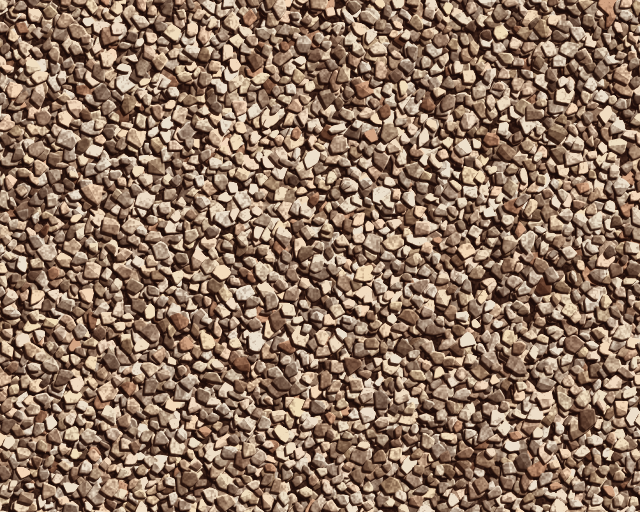
Write a WebGL 1 fragment shader that draws this texture.

```glsl
precision highp float;
// Sunlit bed of crushed cream, tan and brown gravel with hard shadows.

uniform vec2 u_resolution;

#define ROWS 35.0            // stone cells per canvas height
#define SHADOW_REACH 0.18    // shadow length in cells
#define SHADOW_TONE 0.12     // tone left inside a shadow
#define BEVEL 0.14           // width of the sloping stone rim
#define ROUNDING 26.0        // higher gives sharper corners
#define GRAIN 0.36           // strength of the surface speckle
#define UNEVENNESS 0.26      // strength of the broad light and dark patches
#define SUN vec3(0.46, 0.56, 0.69)
#define DARK vec3(0.10, 0.045, 0.035)
#define LIGHT vec3(0.94, 0.87, 0.78)

const float TAU = 6.2831853;

float hash(vec2 p) {
  vec3 q = fract(p.xyx * 0.1031);
  q += dot(q, q.yzx + 33.33);
  return fract((q.x + q.y) * q.z);
}

float noise(vec2 p) {
  vec2 cell = floor(p), f = fract(p);
  f = f * f * (3.0 - 2.0 * f);
  return mix(mix(hash(cell), hash(cell + vec2(1.0, 0.0)), f.x),
             mix(hash(cell + vec2(0.0, 1.0)), hash(cell + 1.0), f.x), f.y);
}

vec2 heading(float angle) {
  return vec2(cos(angle), sin(angle));
}

// Angular convex polygon: x = distance at p, y = distance at the shadow
// lookup point, zw = outward direction of the nearest side.
vec4 stoneShape(vec2 p, vec2 shadowP, vec2 id) {
  float size = hash(id + 3.7);
  float longR = mix(0.42, 0.74, size * size);
  float shortR = longR * mix(0.46, 0.86, hash(id + 8.3));
  float turn = TAU * hash(id + 12.9);
  vec2 sum = vec2(0.0), outward = vec2(0.0);
  for (int k = 0; k < 6; k++) {
    float side = float(k);
    float jitter = hash(id + 21.3 + side * 5.7) - 0.5;
    vec2 local = heading(TAU * (side + 0.8 * jitter) / 6.0);
    vec2 normal = vec2(local.x * cos(turn) - local.y * sin(turn),
                       local.x * sin(turn) + local.y * cos(turn));
    float reach = length(local * vec2(longR, shortR));
    reach *= mix(0.76, 1.08, hash(id + 61.1 + side * 3.3));
    vec2 w = exp(ROUNDING * (vec2(dot(p, normal), dot(shadowP, normal)) - reach));
    sum += w;
    outward += normal * w.x;
  }
  return vec4(log(sum) / ROUNDING, outward / sum.x);
}

// Tone of a stone face: two tilted top facets and a sloping rim.
float stoneTone(vec2 p, vec4 shape, vec2 id) {
  vec2 ridge = heading(TAU * hash(id + 91.7));
  float facet = smoothstep(-0.04, 0.04, dot(p, ridge) + 0.3 * (hash(id + 95.1) - 0.5));
  vec2 tiltA = heading(TAU * hash(id + 101.3)) * 0.3;
  vec2 tilt = mix(tiltA, tiltA * 0.4 + ridge * 0.36, facet);
  float rim = smoothstep(-BEVEL, 0.03, shape.x);
  vec3 normal = normalize(vec3(mix(tilt, shape.zw * 1.1, rim), 1.0));
  float lit = max(dot(normal, normalize(SUN)), 0.0);
  float albedo = mix(0.55, 1.23, pow(hash(id + 111.9), 0.7));
  return albedo * mix(0.13, 1.2, lit);
}

// Mostly neutral to pinkish or grey stone, with a few rusty pieces.
vec3 stoneTint(vec2 id) {
  vec3 warm = mix(vec3(1.03, 0.96, 0.92), vec3(1.01, 1.0, 0.92), hash(id + 121.1));
  vec3 tint = mix(warm, vec3(0.98, 1.01, 1.04), hash(id + 127.7));
  return mix(tint, vec3(0.88, 0.74, 0.66), step(0.965, hash(id + 133.3)));
}

void main() {
  vec2 p = gl_FragCoord.xy / u_resolution.y * ROWS;
  float pixel = ROWS / u_resolution.y;
  float speckle = 0.45 * noise(p * 3.1) + 0.55 * noise(p * 8.3 + 40.0) - 0.5;

  // Dark soil between the stones
  float tone = 0.12 + 0.3 * speckle;
  vec3 tint = vec3(1.0);

  // Three heaps of stones, painted from the bottom up
  for (int layer = 0; layer < 3; layer++) {
    float level = float(layer);
    vec2 axis = heading(0.55 * (level - 1.0) + 0.12);
    mat2 spin = mat2(axis.x, axis.y, -axis.y, axis.x);
    vec2 grid = spin * p + level * vec2(37.4, 71.7);
    vec2 home = floor(grid);
    for (int j = -1; j <= 1; j++) {
      for (int i = -1; i <= 1; i++) {
        vec2 cell = home + vec2(float(i), float(j));
        vec2 id = cell + level * 173.0;
        vec2 center = cell + 0.5 + 0.56 * (vec2(hash(id), hash(id + 47.2)) - 0.5);
        vec2 d = (grid - center) * spin;
        if (dot(d, d) > 1.45) continue;
        float reach = SHADOW_REACH * mix(0.6, 1.3, hash(id + 55.5));
        vec4 shape = stoneShape(d, d + normalize(SUN.xy) * reach, id);
        float shadow = 1.0 - smoothstep(-0.05, 0.05, shape.y);
        tone *= mix(1.0, SHADOW_TONE, shadow);
        float cover = clamp(0.5 - shape.x / pixel, 0.0, 1.0);
        float face = stoneTone(d, shape, id) * mix(0.88, 1.0, level * 0.5);
        tone = mix(tone, face * (1.0 + GRAIN * speckle * 2.0), cover);
        tint = mix(tint, stoneTint(id), cover);
      }
    }
  }

  // Broad unevenness, then the brown to cream colour ramp
  float patches = 0.5 * noise(p * 0.13 + 9.0) + 0.5 * noise(p * 0.4 + 23.0);
  tone *= 1.0 + UNEVENNESS * (patches - 0.45);
  vec3 ramp = pow(vec3(clamp(tone, 0.0, 1.0)), vec3(1.0, 1.2, 1.35));
  gl_FragColor = vec4(clamp(mix(DARK, LIGHT, ramp) * tint, 0.0, 1.0), 1.0);
}
```
